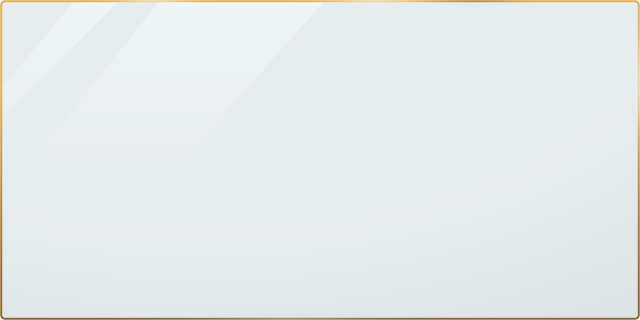
A WebGL 1 fragment shader for this background:

```glsl
precision highp float;
uniform vec2 u_resolution;

const vec3 PANEL = vec3(0.906, 0.925, 0.933);
const vec3 SHADE = vec3(0.866, 0.890, 0.896);
const vec3 SHEEN = vec3(0.940, 0.960, 0.970);
const vec3 OUTSIDE = vec3(0.97);
const vec3 GOLD = vec3(0.87, 0.69, 0.34);
const vec3 BRONZE = vec3(0.54, 0.41, 0.20);
const vec3 PALE_GOLD = vec3(0.96, 0.89, 0.72);

float roundedBox(vec2 p, vec2 halfSize, float radius) {
    vec2 q = abs(p) - halfSize + radius;
    return length(max(q, 0.0)) + min(max(q.x, q.y), 0.0) - radius;
}

// Slanted band: edges = x at the top, slopes = leftward drift per unit of depth
float slantedBand(float x, float depth, vec2 edges, vec2 slopes, float blur) {
    vec2 side = edges - slopes * depth;
    return smoothstep(-blur, blur, x - side.x) * smoothstep(-blur, blur, side.y - x);
}

float glint(float x, float center, float width) {
    float d = (x - center) / width;
    return exp(-d * d);
}

vec3 metal(vec2 p, float width) {
    vec3 color = mix(BRONZE, GOLD, smoothstep(0.0, 0.8, p.y));
    float top = smoothstep(0.9, 1.0, p.y);
    float right = smoothstep(width - 0.05, width, p.x);
    float shine = top * (glint(p.x, 0.48, 0.10) + glint(p.x, 1.17, 0.13));
    shine += right * glint(p.y, 0.74, 0.13);
    shine += 0.35 * (1.0 - top) * glint(p.x, 0.9, 0.25);
    color = mix(color, BRONZE, 0.5 * top * glint(p.x, 1.48, 0.12));
    return mix(color, PALE_GOLD, 0.75 * min(shine, 1.0));
}

void main() {
    vec2 p = gl_FragCoord.xy / u_resolution.y;
    vec2 size = vec2(u_resolution.x / u_resolution.y, 1.0);
    float pixel = 1.0 / u_resolution.y;
    float depth = 1.0 - p.y;

    // Panel with a soft shadow toward the lower right
    float reach = length(vec2(p.x - 0.65, depth) / vec2(1.53, 0.78));
    vec3 color = mix(PANEL, SHADE, smoothstep(0.85, 1.65, reach));

    // Glass reflections fading downward
    float narrow = slantedBand(p.x, depth, vec2(0.236, 0.372), vec2(0.843, 0.972), pixel);
    float wide = slantedBand(p.x, depth, vec2(0.501, 1.017), vec2(0.797, 0.896), pixel);
    float fade = clamp(1.0 - depth / 0.49, 0.0, 1.0);
    color = mix(color, SHEEN, max(narrow, wide) * fade);

    // Thin metal frame with rounded corners
    float edge = roundedBox(p - 0.5 * size, 0.5 * size - 0.001, 0.014);
    float frame = smoothstep(-0.5 * pixel, 0.5 * pixel, edge + 0.0062);
    color = mix(color, metal(p, size.x), frame);
    color = mix(color, OUTSIDE, smoothstep(-0.5 * pixel, 0.5 * pixel, edge));

    gl_FragColor = vec4(color, 1.0);
}
```
